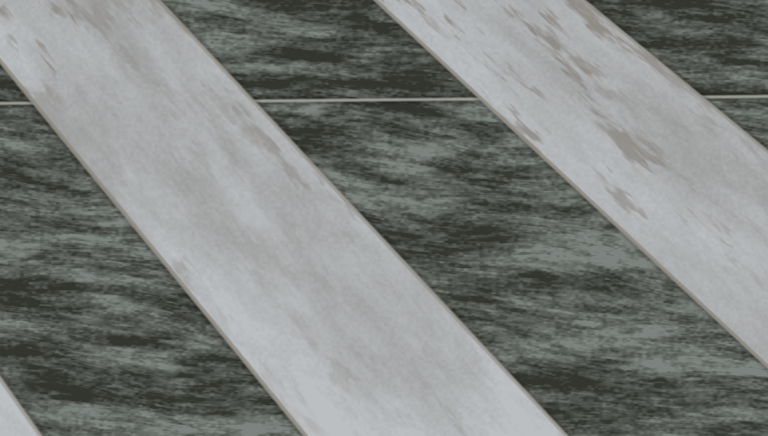
Write a WebGL 1 fragment shader that draws this texture.

```glsl
precision highp float;
// Pale diagonal stone bands inlaid across dark wood-grained tiles, seen in slight perspective.
uniform vec2 u_resolution;

float hash(vec2 p) {
  p = fract(p * vec2(0.1031, 0.1137));
  p += dot(p, p.yx + 33.33);
  return fract((p.x + p.y) * p.x * 17.0 + p.y * 61.7);
}

// Cellular noise: random tones spread softly around jittered points
float cells(vec2 p) {
  vec2 base = floor(p);
  float tone = 0.0, total = 0.0;
  for (int j = -1; j <= 1; j++) {
    for (int i = -1; i <= 1; i++) {
      vec2 cell = base + vec2(float(i), float(j));
      vec2 point = cell + 0.15 + 0.7 * vec2(hash(cell), hash(cell + 57.3));
      vec2 away = p - point;
      float weight = exp(-5.0 * dot(away, away));
      tone += weight * hash(cell + 113.7);
      total += weight;
    }
  }
  return tone / total;
}

float layers(vec2 p) {
  float sum = 0.0, amp = 0.36;
  for (int i = 0; i < 4; i++) {
    sum += amp * cells(p);
    p = p * 2.03 + vec2(19.1, 7.7);
    amp *= 0.74;
  }
  return sum / 0.97;
}

// Dark tile with gently sloping, wavy grain
vec3 darkTile(vec2 p, float upper) {
  float wave = 0.008 * sin(p.x * 7.0 + p.y * 9.0) + 0.004 * sin(p.x * 17.0 - p.y * 23.0);
  vec2 grain = vec2(p.x, p.y - 0.1 * p.x + wave);
  float streak = layers(grain * vec2(5.0, 30.0) + 40.0 + 31.0 * upper);
  float cloud = cells(grain * vec2(1.8, 4.5) + 80.0);
  float speckle = cells(p * vec2(110.0, 190.0) + 11.0);
  float tone = 0.5 + 2.1 * (streak - 0.5) + 0.35 * (cloud - 0.5) + 0.4 * (speckle - 0.5);
  tone += 0.06 * (p.x - 0.9) - 0.17 * upper;
  return mix(vec3(0.20, 0.21, 0.185), vec3(0.49, 0.515, 0.495), clamp(tone, 0.0, 1.0));
}

// Pale stone with cloudy greys and brownish stains that thin out downwards
vec3 paleStone(vec2 p, float across, float id) {
  vec2 along = vec2(across + 0.12 * p.y, p.y) + vec2(3.7, 5.3) * (id + 4.0);
  float mottle = layers(along * vec2(11.0, 5.0));
  float cloud = cells(along * vec2(4.0, 3.0) + 20.0);
  float speckle = cells(p * 150.0 + 5.0);
  float tone = 0.62 + 0.9 * (mottle - 0.5) + 0.5 * (cloud - 0.5) + 0.2 * (speckle - 0.5);
  tone += 0.25 * (p.y - 0.4);
  vec3 stone = mix(vec3(0.59, 0.595, 0.59), vec3(0.735, 0.748, 0.76), clamp(tone, 0.0, 1.0));
  float stain = smoothstep(0.52, 0.76, layers(along * vec2(19.0, 8.0) + 60.0));
  stain *= smoothstep(0.2, 0.7, cloud + 0.2) * mix(0.65, 0.2, smoothstep(0.2, 0.85, p.y));
  return mix(stone, vec3(0.50, 0.475, 0.445), stain);
}

void main() {
  // Canvas heights, with y running down from the top
  vec2 p = gl_FragCoord.xy / u_resolution.y;
  p.y = 1.0 - p.y;
  float soft = 0.0015 + 0.7 / u_resolution.y;

  // Fanning band coordinate, then one repeat of it
  float fan = 1.0 + 0.243 * p.y;
  float x0 = (p.x - 0.843 * p.y) / fan;
  x0 -= 0.025 * x0 * x0 * p.y / fan;
  float u = (x0 - 0.125) / 0.975;
  float id = floor(u + 0.5);
  float across = (u - id) * 0.975;
  float edge = (abs(across) - 0.242) * 0.7 * fan;

  // Tiles and the thin joint between them
  float joint = p.y - 0.237 + 0.0091 * p.x;
  vec3 color = darkTile(p, step(joint, 0.0));
  color *= 1.0 - 0.25 * smoothstep(0.014, 0.004, abs(joint));
  float line = 1.0 - smoothstep(0.0035 - soft, 0.0035 + soft, abs(joint));
  color = mix(color, vec3(0.64, 0.645, 0.61), 0.9 * line);

  // Bands, with a faint shadow outside and a beige rim
  color *= 1.0 - 0.2 * smoothstep(0.014, 0.0, edge);
  color = mix(color, paleStone(p, across, id), 1.0 - smoothstep(-soft, soft, edge));
  float rim = 1.0 - smoothstep(0.002, 0.004 + soft, abs(edge + 0.002));
  color = mix(color, vec3(0.53, 0.515, 0.475), rim * (across < 0.0 ? 0.75 : 0.55));

  gl_FragColor = vec4(color, 1.0);
}
```
